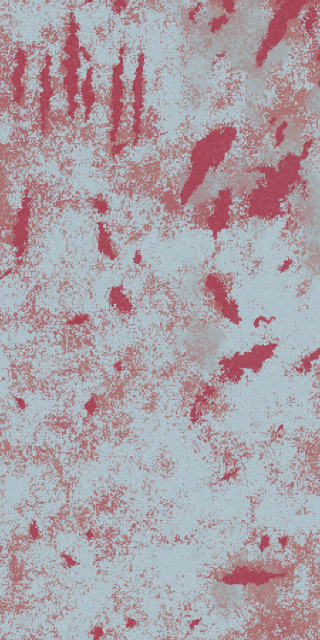
Give the GLSL for this texture, as a Shadertoy shader.

```glsl
const vec3 PALE_PAINT = vec3(0.685, 0.758, 0.79);
const vec3 GREY_PRIMER = vec3(0.62, 0.63, 0.63);
const vec3 RUST = vec3(0.67, 0.42, 0.41);
const vec3 CRIMSON = vec3(0.65, 0.26, 0.33);

float hash(vec2 p) {
    vec3 q = fract(p.xyx * vec3(0.1031, 0.1030, 0.0973));
    q += dot(q, q.yzx + 33.33);
    return fract((q.x + q.y) * q.z);
}

float noise(vec2 p) {
    vec2 i = floor(p), f = fract(p);
    f = f * f * (3.0 - 2.0 * f);
    vec2 e = vec2(0.0, 1.0);
    return mix(mix(hash(i), hash(i + e.yx), f.x),
               mix(hash(i + e.xy), hash(i + e.yy), f.x), f.y);
}

float fbm(vec2 p) {
    float sum = 0.0, weight = 0.533;
    for (int i = 0; i < 4; i++) {
        sum += weight * noise(p);
        p = mat2(1.6, 1.2, -1.2, 1.6) * p + 17.3;
        weight *= 0.5;
    }
    return sum;
}

vec2 rotate(vec2 p, float angle) {
    float c = cos(angle), s = sin(angle);
    return vec2(c * p.x + s * p.y, c * p.y - s * p.x);
}

// Lens-shaped scratch: 1 on its axis, 0 at the rim, negative outside
float scratch(vec2 p, vec2 centre, vec2 halfSize, float angle) {
    vec2 q = rotate(p - centre, angle) / halfSize;
    return max(1.0 - abs(q.y) - q.x * q.x, -1.0);
}

// Row of upright gouges with uneven spacing and length
float gouges(vec2 p, vec2 start, float spacing, float seed) {
    float field = -1.0;
    for (int i = 0; i < 6; i++) {
        float k = float(i);
        float a = hash(vec2(k, seed)), b = hash(vec2(k + 20.0, seed));
        vec2 centre = start + vec2(spacing * (k + 0.4 * (a - 0.5)), 0.14 * (b - 0.5));
        vec2 size = vec2(mix(0.08, 0.23, a), mix(0.018, 0.027, b));
        field = max(field, scratch(p, centre, size, 1.52 + 0.1 * (b - 0.5)));
    }
    return field;
}

// Small chips, one in some cells of a jittered grid
float chips(vec2 p, float cells, float share) {
    vec2 home = floor(p * cells);
    float field = -1.0;
    for (int y = -1; y <= 1; y++)
    for (int x = -1; x <= 1; x++) {
        vec2 id = home + vec2(x, y);
        float a = hash(id + 3.7), b = hash(id + 41.2);
        vec2 centre = (id + vec2(a, b)) / cells;
        float chip = scratch(p, centre, vec2(0.18 + 0.2 * a, 0.1 + 0.12 * b) / cells, 0.4 + 1.5 * b);
        if (hash(id + 77.0) < share) field = max(field, chip);
    }
    return field;
}

void mainImage(out vec4 fragColor, in vec2 fragCoord) {
    vec2 p = fragCoord / iResolution.x;
    vec2 wobble = vec2(fbm(p * 26.0), fbm(p * 26.0 + 50.0)) - 0.5;
    vec2 warped = p + 0.05 * wobble;
    float grain = 0.65 * noise(p * 225.0) + 0.35 * noise(p * 105.0 + 9.0);
    float broad = fbm(p * 5.0 + 3.0), mottle = fbm(p * 19.0 + 30.0);
    float ragged = fbm(p * 45.0 + 12.0);

    // Worn regions: upper right, lower corners, left border
    float upperRight = smoothstep(0.46, 0.62, p.x + 0.3 * (broad - 0.5))
                     * smoothstep(1.04, 1.3, p.y + 0.3 * (mottle - 0.5));
    float corner = smoothstep(0.62, 0.15, length((p - vec2(1.05, 0.05)) * vec2(1.2, 1.0)));
    float border = smoothstep(0.06, 0.0, p.x) * smoothstep(1.1, 1.25, p.y);
    border += smoothstep(0.2, 0.0, p.x) * smoothstep(0.4, 0.25, p.y);
    float sheltered = smoothstep(0.3, 0.1, length((p - vec2(0.9, 1.02)) * vec2(1.0, 1.4)));
    float worn = max(max(upperRight, corner), border);

    // Bare crimson: gouges, large scrapes, slanting patches and chips
    float bare = gouges(p + 0.022 * wobble, vec2(0.07, 1.73), 0.072, 5.0);
    bare = max(bare, scratch(p + 0.02 * wobble, vec2(0.07, 1.29), vec2(0.13, 0.025), 1.48));
    bare = max(bare, scratch(warped, vec2(0.325, 1.24), vec2(0.07, 0.022), 1.8));
    bare = max(bare, scratch(warped, vec2(0.38, 1.06), vec2(0.06, 0.035), -0.8));
    bare = max(bare, scratch(warped, vec2(0.85, 1.41), vec2(0.14, 0.08), 0.8));
    bare = max(bare, scratch(warped, vec2(0.69, 1.33), vec2(0.1, 0.028), 1.35));
    bare = max(bare, scratch(warped, vec2(0.70, 1.06), vec2(0.11, 0.033), -1.1));
    bare = max(bare, scratch(warped, vec2(0.77, 0.87), vec2(0.12, 0.045), 0.5));
    bare = max(bare, scratch(warped, vec2(0.63, 0.74), vec2(0.1, 0.08), 1.2) - 0.9 * mottle);
    bare = max(bare, scratch(warped, vec2(0.78, 0.2), vec2(0.13, 0.028), 0.05) - 0.1);
    bare = max(bare, chips(warped, 8.0, 0.17) - 0.15);
    float slant = fbm(rotate(p, 1.05) * vec2(6.0, 15.0) + 8.0);
    bare = max(bare, mix(-1.0, 5.0 * (slant - 0.62), upperRight));
    float crimson = smoothstep(0.0, 0.4, bare + 1.1 * (ragged - 0.5) + 0.5 * (0.5 - grain));

    // Grey primer around the bare areas
    float primerZone = max(upperRight, smoothstep(0.27, 0.08, length(p - vec2(0.72, 0.98))));
    primerZone = max(primerZone, smoothstep(0.2, 0.05, length(p - vec2(0.74, 0.2))));
    float primer = primerZone * smoothstep(0.47, 0.62, fbm(p * vec2(10.0, 7.0) + 70.0));

    // Rust speckle, thicker beside the bare areas
    float density = 0.335 + 0.7 * (broad - 0.5) + 0.85 * (mottle - 0.5)
                  + 0.16 * worn - 0.1 * sheltered + 0.15 * smoothstep(-0.7, 0.1, bare);
    float rust = smoothstep(-0.27, 0.27, density - grain);

    // Layers
    vec3 color = PALE_PAINT + 0.05 * (noise(p * 230.0 + 4.0) - 0.5);
    color = mix(color, GREY_PRIMER, 0.65 * primer);
    vec3 rustTone = mix(RUST, CRIMSON, 0.35 * smoothstep(0.45, 0.65, fbm(p * 8.0 + 90.0)));
    color = mix(color, rustTone, rust * (0.9 - 0.5 * primer));
    color = mix(color, CRIMSON + 0.06 * (grain - 0.5), 0.92 * crimson);
    fragColor = vec4(color, 1.0);
}
```
